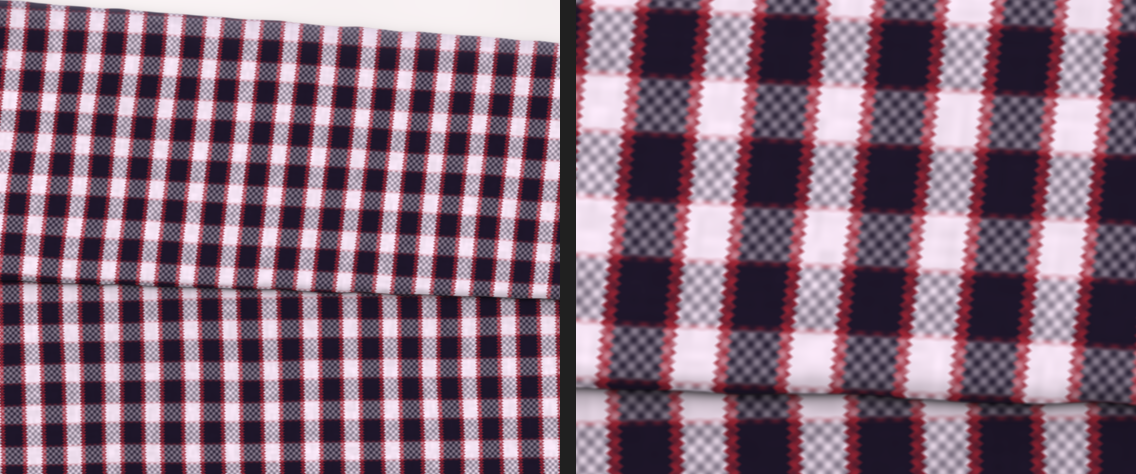
Left: the whole. Right: its middle third, enlarged.
Reproduce this texture procedurally as a Shadertoy shader.

```glsl
// Lengths are fractions of the canvas width, y runs downward from the top
const vec2 UPPER_PERIOD = vec2(0.0703, 0.0736);
const vec2 UPPER_ORIGIN = vec2(0.0430, 0.2148);
const vec2 UPPER_SKEW = vec2(-0.105, 0.052);
const float UPPER_PIVOT = 0.2604;
const vec2 LOWER_PERIOD = vec2(0.0710, 0.0725);
const vec2 LOWER_ORIGIN = vec2(0.0911, 0.5600);
const vec2 LOWER_SKEW = vec2(0.02, -0.015);
const float LOWER_PIVOT = 0.547;
const vec2 TOP_EDGE = vec2(0.0, 0.077);      // height, slope
const vec2 FOLD_EDGE = vec2(0.501, 0.034);

// Stripe sizes are fractions of one repeat
const float DARK_HALF = 0.215;
const float RED_OUTER = 0.315;
const float WEFT_HALF = 0.245;
const float WEFT_RED_OUTER = 0.285;
const float THREADS = 14.0;
const float WARP_SHARE = 0.71;
const float WEAVE_CONTRAST = 0.20;
const float THREAD_VARIATION = 0.07;

const vec3 WHITE_YARN = vec3(0.945, 0.880, 0.940);
const vec3 NAVY_YARN = vec3(0.115, 0.085, 0.160);
const vec3 RED_YARN = vec3(0.600, 0.140, 0.200);
const vec3 BACKDROP = vec3(0.970, 0.945, 0.950);
const vec3 HAZE = vec3(0.720, 0.690, 0.770);

float hash(vec2 p) {
    vec3 q = fract(vec3(p.xyx) * 0.1031);
    q += dot(q, q.yzx + 33.33);
    return fract((q.x + q.y) * q.z);
}

float noise(vec2 p) {
    vec2 i = floor(p), f = fract(p);
    f = f * f * (3.0 - 2.0 * f);
    return mix(mix(hash(i), hash(i + vec2(1, 0)), f.x),
               mix(hash(i + vec2(0, 1)), hash(i + vec2(1, 1)), f.x), f.y);
}

// 1 inside the given half width, 0 outside
float band(float d, float halfWidth, float soft) {
    return 1.0 - smoothstep(halfWidth - soft, halfWidth + soft, d);
}

// Position in repeats, dark stripes centred on whole numbers
vec2 repeats(vec2 p, vec2 origin, vec2 period, vec2 skew, float pivot) {
    return (p - origin - skew * vec2(p.y - pivot, p.x)) / period;
}

vec3 cloth(vec2 q, float soft, float detail) {
    q += 0.05 * (vec2(noise(q * 0.6), noise(q * 0.6 + 31.0)) - 0.5);
    vec2 thread = q * THREADS;
    vec2 d = abs(fract(q + 0.5) - 0.5);

    // Weft threads nibble the edges of the warp stripes
    d.x += 0.014 * detail * sin(thread.y * 6.2832);

    vec3 warp = mix(WHITE_YARN, RED_YARN, band(d.x, RED_OUTER, soft));
    warp = mix(warp, NAVY_YARN, band(d.x, DARK_HALF, soft));
    vec3 weft = mix(WHITE_YARN, RED_YARN, band(d.y, WEFT_RED_OUTER, soft));
    weft = mix(weft, NAVY_YARN, band(d.y, WEFT_HALF, soft));

    // Plain weave with uneven yarn
    float over = sin(thread.x * 3.1416) * sin(thread.y * 3.1416);
    float slub = noise(thread * vec2(1.0, 0.35)) + noise(thread * vec2(0.35, 1.0) + 57.0) - 1.0;
    float share = WARP_SHARE + detail * (WEAVE_CONTRAST * over + THREAD_VARIATION * slub);
    vec3 color = mix(weft, warp, clamp(share, 0.0, 1.0));
    return color * (1.0 + 0.05 * detail * slub);
}

void mainImage(out vec4 fragColor, in vec2 fragCoord) {
    float px = 1.0 / iResolution.x;
    vec2 p = vec2(fragCoord.x, iResolution.y - fragCoord.y) * px;
    float soft = 0.022 + 0.6 * px / UPPER_PERIOD.x;
    float detail = 1.0 - smoothstep(0.5, 1.0, px * THREADS / UPPER_PERIOD.x);

    // Signed depths below the top edge and the fold
    float ripple = 0.003 * (noise(vec2(p.x * 28.0, 4.0)) - 0.5);
    float belowTop = p.y - TOP_EDGE.x - TOP_EDGE.y * p.x - ripple;
    float belowFold = p.y - FOLD_EDGE.x - FOLD_EDGE.y * p.x - ripple;

    // Upper layer, hazy where it rolls over the top
    vec2 upperCell = repeats(p, UPPER_ORIGIN, UPPER_PERIOD, UPPER_SKEW, UPPER_PIVOT);
    vec3 upper = cloth(upperCell, soft, detail);
    upper = mix(upper, HAZE, 0.35 * exp(-max(belowTop, 0.0) / 0.016));
    upper *= 1.0 - 0.22 * smoothstep(-0.016, 0.0, belowFold);

    // Lower layer with the shadow cast by the fold
    vec2 lowerCell = repeats(p, LOWER_ORIGIN, LOWER_PERIOD, LOWER_SKEW, LOWER_PIVOT);
    vec3 lower = cloth(lowerCell + 40.0, soft, detail);
    float shadow = max(belowFold, 0.0);
    lower *= 1.0 - 0.6 * exp(-shadow / 0.004) - 0.12 * exp(-shadow / 0.025);

    // Stack the layers on the backdrop
    float edge = 0.0008 + 0.7 * px;
    vec3 color = mix(upper, lower, smoothstep(-edge, edge, belowFold));
    vec3 ground = BACKDROP * (1.0 - 0.06 * exp(min(belowTop, 0.0) / 0.008));
    color = mix(ground, color, smoothstep(-edge, edge, belowTop));
    color *= 0.985 + 0.03 * noise(p * 5.0);
    fragColor = vec4(clamp(color, 0.0, 1.0), 1.0);
}
```
